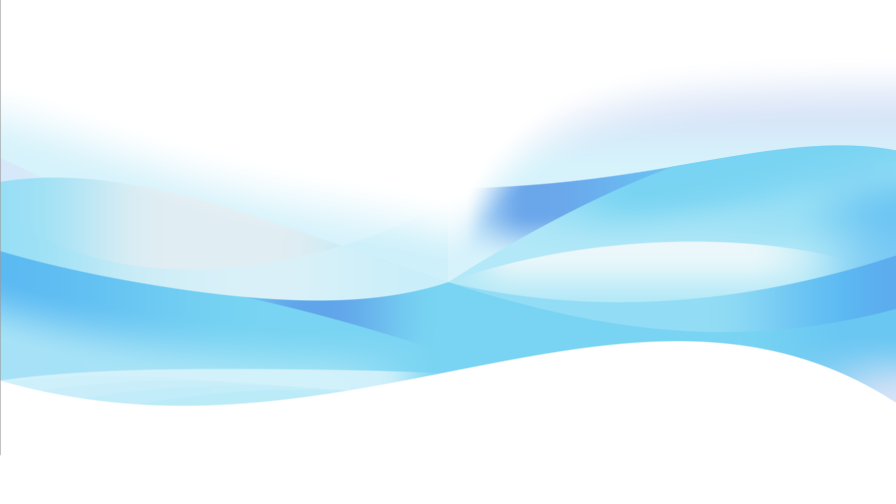
A WebGL 1 fragment shader for this background:

```glsl
precision highp float;
uniform vec2 u_resolution;

const vec3 WHITE = vec3(1.0);
const vec3 PALE = vec3(0.84, 0.95, 0.985);
const vec3 LAVENDER = vec3(0.84, 0.89, 0.97);
const vec3 PEARL = vec3(0.88, 0.93, 0.95);
const vec3 AQUA = vec3(0.70, 0.91, 0.97);
const vec3 CYAN = vec3(0.47, 0.83, 0.95);
const vec3 SKY = vec3(0.36, 0.73, 0.95);
const vec3 DEEP = vec3(0.36, 0.61, 0.91);
const float HAZE_SOFTNESS = 0.075;
const float FOLD_STRENGTH = 0.10;
const float RIM_WIDTH = 0.0012;

// Smooth height through five evenly spaced stations, t from 0 to 1.
float curve(float t, float a, float b, float c, float d, float e) {
  float s = 4.0 * clamp(t, 0.0, 1.0);
  float d1 = b - a;
  float d2 = c - 2.0 * b + a;
  float d3 = d - 3.0 * c + 3.0 * b - a;
  float d4 = e - 4.0 * d + 6.0 * c - 4.0 * b + a;
  return a + s * (d1 + (s - 1.0) / 2.0 * (d2 + (s - 2.0) / 3.0 * (d3 + (s - 3.0) / 4.0 * d4)));
}

// Antialiased coverage of the area under a height.
float below(float y, float height) {
  float soft = 1.0 / u_resolution.y;
  return 1.0 - smoothstep(height - soft, height + soft, y);
}

void main() {
  vec2 p = gl_FragCoord.xy / u_resolution;
  float x = p.x;
  float y = p.y;
  float l = 2.0 * x;
  float r = 2.0 * x - 1.0;
  float rightHalf = step(0.5, x);
  float leftHalf = 1.0 - rightHalf;

  // Wave edges
  float ground = curve(x, 0.245, 0.197, 0.262, 0.323, 0.201);
  float crossing = curve(x, 0.639, 0.590, 0.440, 0.345, 0.387);
  float leftSwell = curve(l, 0.502, 0.449, 0.415, 0.404, 0.440);
  float leftArc = curve(l, 0.581, 0.481, 0.468, 0.509, 0.602);
  float leftFall = curve(l, 0.687, 0.593, 0.525, 0.479, 0.444);
  float leftFold = curve(l, 0.472, 0.454, 0.419, 0.366, 0.299);
  float leftPetal = curve(l, 0.245, 0.264, 0.268, 0.266, 0.259);
  float crest = curve(r, 0.625, 0.638, 0.669, 0.704, 0.701);
  float crestFold = curve(r, 0.440, 0.569, 0.669, 0.734, 0.757);
  float petalTop = curve(r, 0.440, 0.498, 0.520, 0.509, 0.454);
  float petalBase = curve(r, 0.440, 0.405, 0.404, 0.434, 0.493);

  // Soft backdrop
  vec3 color = mix(PALE, LAVENDER, rightHalf * smoothstep(0.66, 0.80, y));
  color = mix(color, LAVENDER, 0.7 * leftHalf * below(y, leftFall) * (1.0 - smoothstep(0.0, 0.10, x)));

  // Translucent left sheet
  float sheet = leftHalf * below(y, crossing);
  vec3 sheetColor = mix(AQUA, PEARL, smoothstep(0.0, 0.20, x) * (1.0 - smoothstep(0.30, 0.48, x)));
  color = mix(color, sheetColor, sheet);
  float arc = leftHalf * below(y, leftArc);
  color = mix(color, mix(AQUA, PALE, smoothstep(0.05, 0.30, x)), 0.65 * arc * sheet);
  color = mix(color, AQUA, 0.25 * arc * (1.0 - sheet) * smoothstep(0.30, 0.40, x));
  color = mix(color, CYAN, 0.45 * sheet * (1.0 - smoothstep(0.0, 0.16, x)));

  // Right crest with its dark inner fold
  float fold = below(y, crest) * smoothstep(0.50, 0.59, x) * smoothstep(0.48, 0.58, y);
  color = mix(color, mix(DEEP, SKY, smoothstep(0.60, 0.76, x)), 0.88 * fold);
  float front = below(y, min(crest, crestFold)) * rightHalf;
  vec3 frontColor = mix(AQUA, CYAN, smoothstep(0.54, 0.72, x) * smoothstep(0.48, 0.62, y));
  float streak = y - 0.54 - 0.45 * (x - 0.78);
  frontColor = mix(frontColor, AQUA, 0.45 * exp(-streak * streak / 0.003));
  frontColor = mix(frontColor, SKY, 0.65 * smoothstep(0.88, 1.0, x) * (1.0 - smoothstep(0.56, 0.70, y)));
  color = mix(color, frontColor, front);

  // Bright petal and the band beneath it
  float petal = below(y, petalTop) * rightHalf * (1.0 - smoothstep(0.83, 0.95, x));
  vec3 petalColor = mix(AQUA, vec3(0.92, 0.97, 0.98), smoothstep(0.39, 0.50, y));
  color = mix(color, petalColor, petal * smoothstep(0.50, 0.58, x));
  vec3 bandColor = mix(mix(AQUA, CYAN, 0.55), SKY, smoothstep(0.78, 0.96, x));
  bandColor = mix(bandColor, DEEP, 0.45 * smoothstep(0.92, 1.0, x));
  color = mix(color, bandColor, below(y, petalBase) * rightHalf);

  // Lower sheet
  float lowerTop = mix(leftSwell, crossing, rightHalf);
  float lower = below(y, lowerTop);
  float depth = clamp((lowerTop - y) / 0.20, 0.0, 1.0);
  vec3 lowerColor = mix(SKY, CYAN, smoothstep(0.0, 0.30, x));
  float paleBase = smoothstep(0.25, 0.90, depth) * (1.0 - smoothstep(0.34, 0.50, x));
  lowerColor = mix(lowerColor, AQUA, 0.85 * paleBase);
  lowerColor = mix(lowerColor, SKY, 0.5 * smoothstep(0.82, 0.95, x));
  lowerColor = mix(lowerColor, LAVENDER, smoothstep(0.86, 1.0, x) * (1.0 - smoothstep(0.20, 0.34, y)));
  color = mix(color, lowerColor, lower);
  float wedge = lower * leftHalf * (1.0 - below(y, leftFold)) * smoothstep(0.24, 0.34, x);
  color = mix(color, DEEP, 0.85 * wedge * (1.0 - smoothstep(0.36, 0.49, x)));

  // Pale lower petal with layered folds
  float lowPetal = below(y, leftPetal) * leftHalf * (1.0 - smoothstep(0.42, 0.50, x));
  color = mix(color, PALE, 0.9 * lowPetal);
  for (int i = 0; i < 4; i++) {
    float k = float(i);
    float offset = (x - 0.13 - 0.07 * k) / 0.22;
    float foldTop = 0.254 - 0.009 * k - 0.04 * offset * offset;
    color = mix(color, AQUA, FOLD_STRENGTH * (1.0 + k) * lowPetal * below(y, foldTop));
  }

  // White haze above and clean ground below
  float leftHaze = curve(l, 0.769, 0.699, 0.630, 0.583, 0.537);
  float rightHaze = 0.824 - 0.266 * exp(-max(x - 0.52, 0.0) / 0.091);
  float hazeLine = mix(leftHaze, rightHaze, smoothstep(0.48, 0.54, x));
  color = mix(color, WHITE, smoothstep(hazeLine - HAZE_SOFTNESS, hazeLine + HAZE_SOFTNESS, y));
  color = mix(color, WHITE, below(y, ground));

  // Thin grey rim on the left
  float rim = (1.0 - smoothstep(0.5 * RIM_WIDTH, 1.5 * RIM_WIDTH, x)) * (1.0 - below(y, 0.097));
  color = mix(color, vec3(0.60), 0.6 * rim);
  gl_FragColor = vec4(color, 1.0);
}
```
